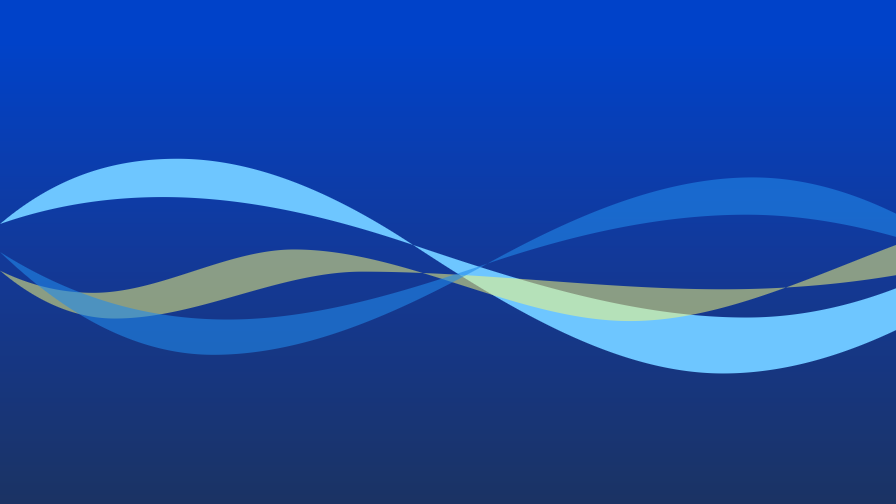
A WebGL 2 fragment shader for this background:

```glsl
#version 300 es
precision highp float;

#define SKY_TOP vec3(0.0, 0.26, 0.79)
#define SKY_MID vec3(0.075, 0.222, 0.59)
#define SKY_LOW vec3(0.105, 0.2, 0.39)
#define SKY_TOP_END 0.92
#define SKY_MID_HEIGHT 0.47
#define ICE vec3(0.43, 0.776, 1.0)
#define LIME vec3(0.97, 0.98, 0.47)
#define LIME_ALPHA 0.52
#define AZURE vec3(0.13, 0.54, 0.92)
#define AZURE_ALPHA 0.58

uniform vec2 u_resolution;
out vec4 fragColor;

// Ribbon edges as knots: x, height, slope (canvas fractions).
const vec3 ICE_STEEP[5] = vec3[5](
    vec3(0.0, 0.5556, 1.51), vec3(0.198, 0.685, 0.0), vec3(0.461, 0.514, -1.17),
    vec3(0.807, 0.259, 0.0), vec3(1.0, 0.345, 0.84));
const vec3 ICE_SHALLOW[5] = vec3[5](
    vec3(0.0, 0.5556, 0.62), vec3(0.182, 0.609, 0.0), vec3(0.461, 0.514, -0.6),
    vec3(0.833, 0.37, 0.0), vec3(1.0, 0.428, 0.68));
const vec3 AZURE_STEEP[5] = vec3[5](
    vec3(0.0, 0.5, -1.71), vec3(0.238, 0.296, 0.0), vec3(0.544, 0.477, 0.98),
    vec3(0.84, 0.648, 0.0), vec3(1.0, 0.576, -0.87));
const vec3 AZURE_SHALLOW[5] = vec3[5](
    vec3(0.0, 0.5, -1.12), vec3(0.254, 0.366, 0.0), vec3(0.544, 0.477, 0.6),
    vec3(0.833, 0.574, 0.0), vec3(1.0, 0.53, -0.5));
const vec3 LIME_STEEP[5] = vec3[5](
    vec3(0.0, 0.463, -0.87), vec3(0.104, 0.419, 0.0), vec3(0.328, 0.505, 0.0),
    vec3(0.703, 0.363, 0.0), vec3(1.0, 0.514, 0.67));
const vec3 LIME_SHALLOW[5] = vec3[5](
    vec3(0.0, 0.463, -1.5), vec3(0.128, 0.368, 0.0), vec3(0.404, 0.461, 0.0),
    vec3(0.807, 0.426, 0.0), vec3(1.0, 0.454, 0.3));

// Cubic Hermite arc between two knots.
float hermite(float x, vec3 a, vec3 b) {
    float w = b.x - a.x;
    float t = (x - a.x) / w;
    float s = 1.0 - t;
    return mix(a.y, b.y, t * t * (3.0 - 2.0 * t))
         + w * t * s * (a.z * s - b.z * t);
}

// Height of a smooth edge at x.
float edgeHeight(float x, vec3 knots[5]) {
    float height = knots[0].y;
    for (int i = 0; i < 4; i++) {
        if (x >= knots[i].x) height = hermite(x, knots[i], knots[i + 1]);
    }
    return height;
}

// Antialiased coverage of the area below an edge.
float below(vec2 uv, vec3 knots[5]) {
    float d = edgeHeight(uv.x, knots) - uv.y;
    float pixel = length(vec2(dFdx(d), dFdy(d)));
    return clamp(d / pixel + 0.5, 0.0, 1.0);
}

// A ribbon fills the gap between two edges, which may cross.
float ribbon(vec2 uv, vec3 edgeA[5], vec3 edgeB[5]) {
    return abs(below(uv, edgeA) - below(uv, edgeB));
}

vec3 sky(float y) {
    float upper = (SKY_TOP_END - y) / (SKY_TOP_END - SKY_MID_HEIGHT);
    float lower = (SKY_MID_HEIGHT - y) / SKY_MID_HEIGHT;
    vec3 color = mix(SKY_TOP, SKY_MID, clamp(upper, 0.0, 1.0));
    return mix(color, SKY_LOW, clamp(lower, 0.0, 1.0));
}

void main() {
    vec2 uv = gl_FragCoord.xy / u_resolution;
    vec3 color = sky(uv.y);

    // Ribbons, back to front.
    color = mix(color, ICE, ribbon(uv, ICE_STEEP, ICE_SHALLOW));
    color = mix(color, LIME, LIME_ALPHA * ribbon(uv, LIME_STEEP, LIME_SHALLOW));
    color = mix(color, AZURE, AZURE_ALPHA * ribbon(uv, AZURE_STEEP, AZURE_SHALLOW));

    fragColor = vec4(color, 1.0);
}
```
